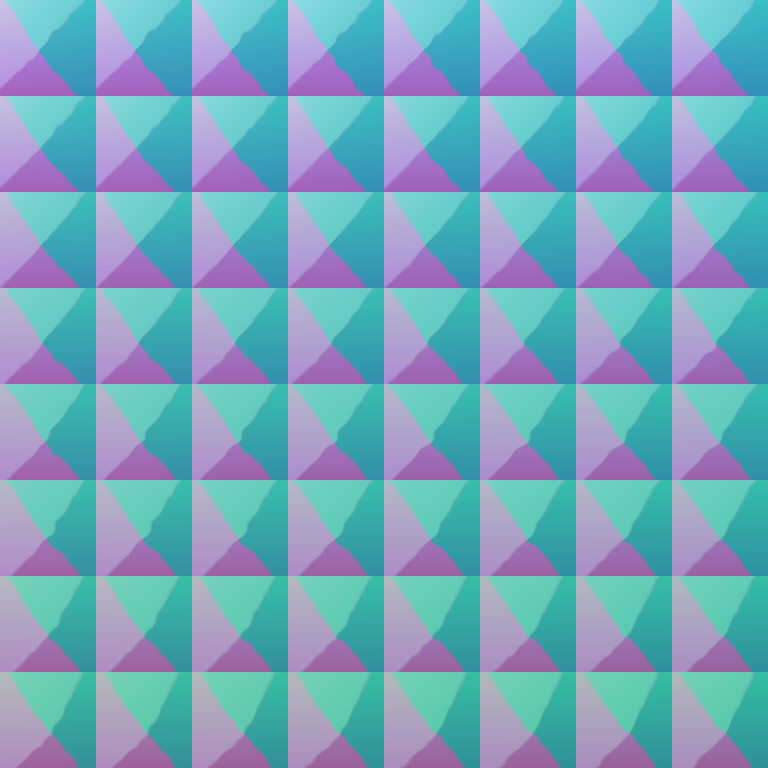
This pattern is drawn by a Shadertoy shader. Its source:

```glsl
// An 8 by 8 grid of four-sided pyramids seen from above, with softly ragged ridges.
// Two bent ridge lines split each tile into four shaded facets; the apex sinks
// and the hue turns from blue to green from the top of the canvas to the bottom.

float hash(vec2 p) {
    p = fract(p * vec2(0.1031, 0.1137));
    p += dot(p, p.yx + 33.33);
    return fract((p.x + p.y) * p.x * 17.0);
}

float noise(vec2 p) {
    vec2 i = floor(p), f = fract(p);
    f = f * f * (3.0 - 2.0 * f);
    return mix(mix(hash(i), hash(i + vec2(1, 0)), f.x),
               mix(hash(i + vec2(0, 1)), hash(i + vec2(1, 1)), f.x), f.y);
}

vec3 pyramids(vec2 uv) {
    vec2 cell = floor(uv * 8.0);
    vec2 tile = fract(uv * 8.0);
    float rise = cell.y / 7.0;

    // Apex drifts right and down in the lower rows
    vec2 apex = vec2(mix(0.54, 0.40, rise), mix(0.35, 0.47, rise));
    apex.x += 0.012 * (cell.x / 7.0 - 0.5);

    // Ragged edges change slowly from tile to tile
    vec2 drift = tile * 9.0 + cell * vec2(0.13, 0.45) + 20.0;
    vec2 wobble = vec2(noise(drift), noise(drift + 37.0)) - 0.5;
    vec2 p = tile - apex + 0.045 * wobble;

    // Ridges run to fixed points on the top edge, and at fixed slopes below
    float up = max(p.y, 0.0) / (1.0 - apex.y);
    float down = max(-p.y, 0.0);
    float falling = p.x + (apex.x - 0.06) * up - 0.85 * down;
    float rising = p.x - (0.89 - apex.x) * up + 0.98 * down;
    float soft = 0.018 + 0.035 * abs(p.y);
    float a = smoothstep(-soft, soft, falling);
    float b = smoothstep(-soft, soft, rising);

    // Facet shades
    vec3 top = mix(vec3(0.47, 0.82, 0.78), vec3(0.33, 0.78, 0.73),
                   clamp(0.6 * tile.x + 0.7 * (1.0 - tile.y), 0.0, 1.0));
    vec3 right = mix(vec3(0.20, 0.56, 0.67), vec3(0.22, 0.75, 0.69), tile.y);
    vec3 left = mix(vec3(0.68, 0.55, 0.82), vec3(0.70, 0.73, 0.79), tile.y);
    vec3 bottom = mix(vec3(0.62, 0.38, 0.68), vec3(0.63, 0.48, 0.77),
                      min(tile.y * 2.0, 1.0));
    vec3 color = mix(mix(left, top, a), mix(bottom, right, b), b * a);
    color = mix(color, mix(bottom, right, a), b);

    // Canvas-wide tint, with a pale glint in the upper left of the top tiles
    color += vec3(0.02, 0.0, 0.15) * (uv.y - 0.5);
    color.r -= 0.025 * (uv.x - 0.5);
    float glint = smoothstep(0.5, 1.0, uv.y) * tile.y * (1.0 - tile.x);
    return color + vec3(0.07, 0.04, 0.04) * glint;
}

void mainImage(out vec4 fragColor, in vec2 fragCoord) {
    // Four samples per pixel smooth the tile seams
    vec3 sum = vec3(0.0);
    for (int i = 0; i < 4; i++) {
        vec2 offset = vec2(i % 2, i / 2) * 0.5 - 0.25;
        sum += pyramids((fragCoord + offset) / iResolution.xy);
    }
    fragColor = vec4(sum / 4.0, 1.0);
}
```
